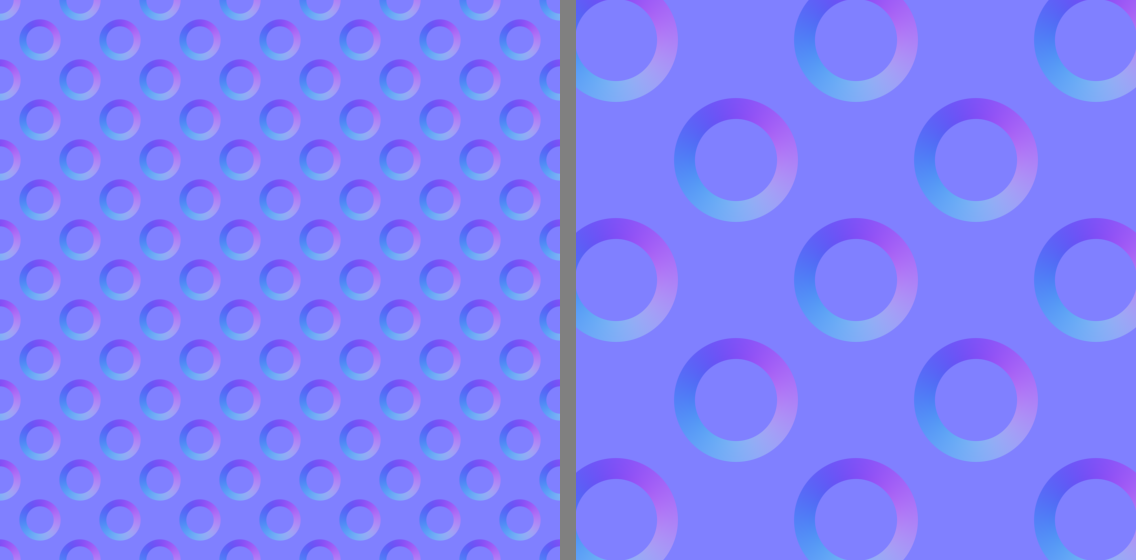
Left: the whole. Right: its middle third, enlarged.
Write a Shadertoy shader that draws this texture map.

```glsl
// Tangent-space normal map of bevelled rings on a staggered square lattice.
// Each bevel is a conical slope facing away from its centre; the plate and the
// ring centres stay flat. A whole number of cells makes the map tile.

const float REPEATS = 7.0;        // cells across and down, two rings per cell
const float INNER_RADIUS = 0.171; // in cells
const float OUTER_RADIUS = 0.258;
const float INNER_TILT = 0.39;    // sideways length of the unit normal
const float OUTER_TILT = 0.35;

// Offset from the nearest whole-numbered lattice point
vec2 latticeOffset(vec2 p) {
    return p - floor(p + 0.5);
}

// Offset from the nearest ring centre: cell corners and cell middles
vec2 staggeredOffset(vec2 p) {
    vec2 corner = latticeOffset(p);
    vec2 middle = latticeOffset(p - 0.5);
    return dot(corner, corner) < dot(middle, middle) ? corner : middle;
}

// Smooth coverage of the band between two radii
float ringMask(float radius, float inner, float outer, float soft) {
    return smoothstep(inner - soft, inner + soft, radius)
         * (1.0 - smoothstep(outer - soft, outer + soft, radius));
}

// Unit normal of the bevel; green points down the canvas
vec3 bevelNormal(vec2 offset, float radius) {
    vec2 outward = offset / max(radius, 1e-4);
    float across = clamp((radius - INNER_RADIUS) / (OUTER_RADIUS - INNER_RADIUS), 0.0, 1.0);
    float tilt = mix(INNER_TILT, OUTER_TILT, across);
    return vec3(outward * vec2(tilt, -tilt), sqrt(1.0 - tilt * tilt));
}

void mainImage(out vec4 fragColor, in vec2 fragCoord) {
    vec2 cell = fragCoord / iResolution.xy * REPEATS;
    float soft = 0.8 * REPEATS / min(iResolution.x, iResolution.y);

    vec2 offset = staggeredOffset(cell);
    float radius = length(offset);
    float bevel = ringMask(radius, INNER_RADIUS, OUTER_RADIUS, soft);

    // Blend flat and sloped normals, then encode to colour
    vec3 normal = mix(vec3(0.0, 0.0, 1.0), bevelNormal(offset, radius), bevel);
    fragColor = vec4(0.5 + 0.5 * normal, 1.0);
}
```
